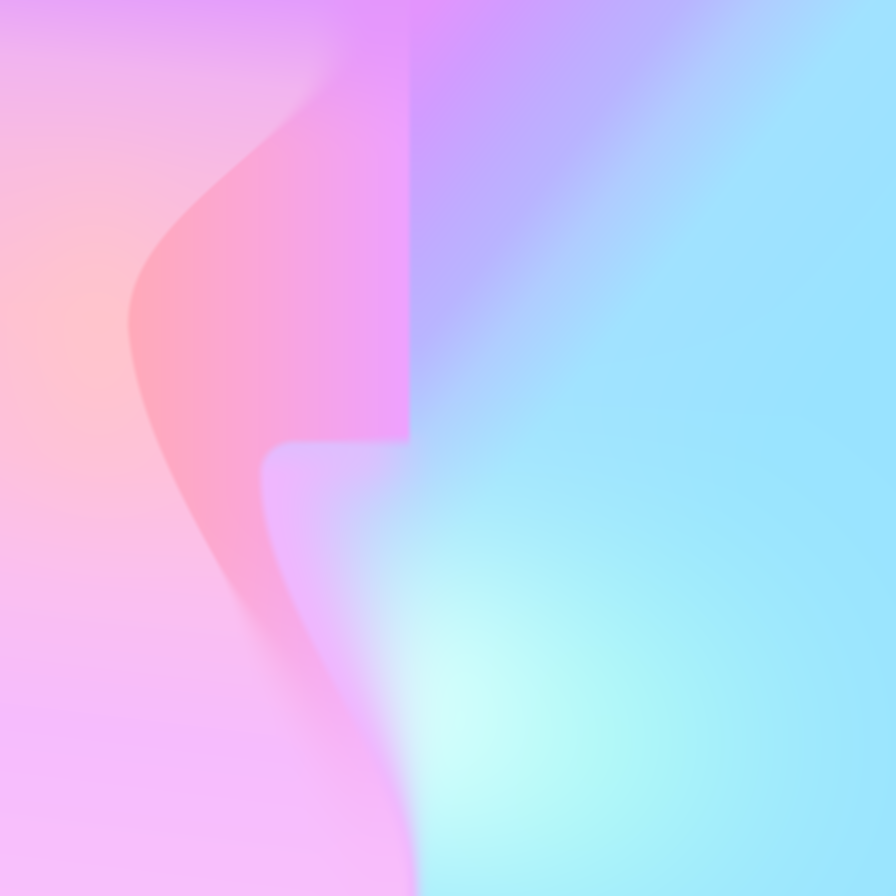
Reproduce this background procedurally as a Shadertoy shader.

```glsl
// Draws a soft pastel gradient: a coral ribbon between pink haze and a cyan glow.

const float FOLD_X = 0.457;   // vertical fold between ribbon and sky
const float SHELF_Y = 0.507;  // top of the pale lower pocket

// Adds one colour stop to a running gradient.
vec3 addStop(vec3 base, vec3 next, float start, float end, float t) {
    return mix(base, next, clamp((t - start) / (end - start), 0.0, 1.0));
}

float glow(vec2 p, vec2 center, vec2 radius) {
    vec2 q = (p - center) / radius;
    return exp(-dot(q, q));
}

// Left outline of the ribbon: x as a function of height.
float ribbonEdge(float y) {
    float up = clamp((y - 0.635) / 0.325, 0.0, 1.0);
    float down = clamp((0.635 - y) / 0.6, 0.0, 1.0);
    float upper = smoothstep(0.0, 1.0, pow(up, 1.15));
    float lower = mix(smoothstep(0.0, 1.0, down), down, 0.2);
    return 0.143 + 0.235 * upper + 0.241 * lower;
}

// Left outline of the pale pocket.
float pocketEdge(float y) {
    return FOLD_X - 0.166 * smoothstep(0.0, 0.47, y);
}

// Signed distance to the pocket, with a rounded upper corner.
float pocketDistance(vec2 p, float radius) {
    vec2 q = vec2((pocketEdge(p.y) - p.x) * 0.92, p.y - SHELF_Y) + radius;
    return length(max(q, 0.0)) + min(max(q.x, q.y), 0.0) - radius;
}

// Pink and peach haze on the left.
vec3 hazeColor(vec2 p) {
    float h = p.y + 0.12 * p.x;
    vec3 c = vec3(0.975, 0.755, 0.988);
    c = addStop(c, vec3(0.965, 0.738, 0.992), 0.0, 0.20, h);
    c = addStop(c, vec3(0.982, 0.750, 0.940), 0.20, 0.36, h);
    c = addStop(c, vec3(0.995, 0.755, 0.865), 0.36, 0.50, h);
    c = addStop(c, vec3(0.998, 0.755, 0.825), 0.50, 0.66, h);
    c = addStop(c, vec3(0.975, 0.735, 0.885), 0.66, 0.83, h);
    c = addStop(c, vec3(0.947, 0.705, 0.940), 0.83, 0.94, h);
    c = addStop(c, vec3(0.890, 0.610, 0.990), 0.94, 1.04, h);
    vec3 peach = vec3(1.0, 0.775, 0.790);
    return mix(c, peach, 0.7 * glow(p, vec2(0.11, 0.63), vec2(0.09, 0.15)));
}

// Coral to orchid ribbon, dissolving at both ends.
vec3 ribbonColor(vec2 p) {
    vec3 c = vec3(1.0, 0.665, 0.720);
    c = addStop(c, vec3(0.985, 0.650, 0.840), 0.14, 0.28, p.x);
    c = addStop(c, vec3(0.935, 0.630, 0.995), 0.28, 0.45, p.x);
    c = mix(vec3(0.973, 0.745, 0.985), c, smoothstep(-0.02, 0.45, p.y));
    return mix(c, vec3(0.895, 0.590, 0.990), smoothstep(0.82, 1.0, p.y));
}

// Diagonal violet to cyan sky with a mint light below.
vec3 skyColor(vec2 p) {
    float d = p.y - 1.3 * (max(p.x, 0.47) - 0.48);
    vec3 c = vec3(0.600, 0.890, 1.0);
    c = addStop(c, vec3(0.630, 0.885, 1.0), 0.0, 0.36, d);
    c = addStop(c, vec3(0.690, 0.800, 1.0), 0.36, 0.52, d);
    c = addStop(c, vec3(0.725, 0.705, 1.0), 0.52, 0.63, d);
    c = addStop(c, vec3(0.755, 0.670, 1.0), 0.63, 0.73, d);
    c = addStop(c, vec3(0.820, 0.610, 1.0), 0.73, 0.88, d);
    c = addStop(c, vec3(0.890, 0.580, 0.992), 0.88, 1.0, d);
    c = mix(c, vec3(0.675, 0.970, 0.970), glow(p, vec2(0.62, 0.17), vec2(0.26, 0.23)));
    return mix(c, vec3(0.825, 1.0, 0.985), glow(p, vec2(0.46, 0.21), vec2(0.17, 0.18)));
}

// Lilac light along the left side and shelf of the pocket.
float rimLight(vec2 p) {
    float width = mix(0.012, 0.11, smoothstep(0.0, 0.45, p.y));
    float side = max(p.x - pocketEdge(p.y), 0.0) / width;
    float depth = max(SHELF_Y - p.y, 0.0) / 0.06;
    float shelf = 0.65 * exp(-depth * depth) * (1.0 - smoothstep(0.40, 0.49, p.x));
    float below = 1.0 - smoothstep(SHELF_Y - 0.04, SHELF_Y + 0.02, p.y);
    shelf *= 1.0 - smoothstep(SHELF_Y, SHELF_Y + 0.02, p.y);
    return 1.0 - (1.0 - exp(-side * side) * below) * (1.0 - shelf);
}

void mainImage(out vec4 fragColor, in vec2 fragCoord) {
    vec2 p = fragCoord / iResolution.xy;

    // Haze and ribbon, with a crisp middle and soft ends
    float softness = 0.004 + 0.035 * smoothstep(0.22, 0.38, abs(p.y - 0.60));
    float ribbon = smoothstep(-softness, softness, p.x - ribbonEdge(p.y));
    vec3 warm = mix(hazeColor(p), ribbonColor(p), ribbon);

    // Sky and its lilac rim
    vec3 cool = mix(skyColor(p), vec3(0.940, 0.715, 0.995), rimLight(p));

    // Join both sides along the fold and pocket
    float beyondFold = smoothstep(-0.005, 0.005, p.x - FOLD_X);
    float pocketSoftness = mix(0.006, 0.011, smoothstep(0.36, 0.46, p.x));
    float pocket = 1.0 - smoothstep(-pocketSoftness, pocketSoftness, pocketDistance(p, 0.035));
    float coolMask = 1.0 - (1.0 - beyondFold) * (1.0 - pocket);

    fragColor = vec4(mix(warm, cool, coolMask), 1.0);
}
```
